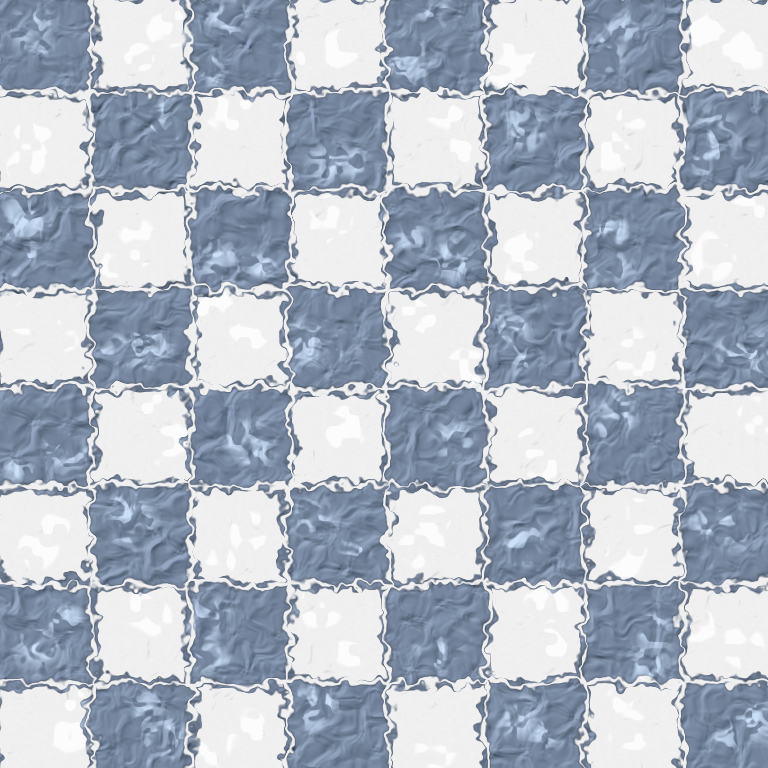
Give the GLSL for this pattern, as a three.js fragment shader.

```glsl
// Checkerboard of glossy slate-blue and chalk-white tiles with chipped, ragged seams.
// A rippled grid gives the signed distance to the seams; the slope of a warped
// fractal relief lights the tiles, and hashed patches place the glints.

varying vec2 vUv;

const float TILES = 7.8;
const vec2 GRID_SHIFT = vec2(0.066, 0.134);
const vec3 SLATE_DARK = vec3(0.33, 0.39, 0.47);
const vec3 SLATE_LIGHT = vec3(0.59, 0.66, 0.77);
const vec3 GLINT = vec3(0.80, 0.88, 0.98);
const vec3 CHALK = vec3(0.94);

float hash(vec2 p) {
  return fract(sin(dot(p, vec2(127.1, 311.7))) * 43758.55);
}

float noise(vec2 p) {
  vec2 i = floor(p);
  vec2 f = fract(p);
  f = f * f * (3.0 - 2.0 * f);
  float low = mix(hash(i), hash(i + vec2(1.0, 0.0)), f.x);
  float high = mix(hash(i + vec2(0.0, 1.0)), hash(i + 1.0), f.x);
  return mix(low, high, f.y);
}

float fbm(vec2 p) {
  float sum = 0.0;
  float gain = 0.5;
  for (int i = 0; i < 3; i++) {
    sum += gain * noise(p);
    p = mat2(1.6, 1.2, -1.2, 1.6) * p + 11.3;
    gain *= 0.42;
  }
  return sum;
}

vec2 ripple(vec2 p, float freq, float amount) {
  p *= freq;
  return amount * (2.0 * vec2(noise(p), noise(p + 37.7)) - 1.0);
}

float relief(vec2 p) {
  return fbm((p + ripple(p, 6.0, 0.11)) * 6.0);
}

// Slope facing a light at the upper left
float facing(vec2 p, vec2 light) {
  float e = 0.015;
  float h = relief(p);
  vec2 slope = vec2(relief(p + vec2(e, 0.0)) - h, relief(p + vec2(0.0, e)) - h) / e;
  return -dot(slope, light);
}

// Distance to the nearest seam: positive in slate, negative in chalk
float checkerDistance(vec2 p) {
  vec2 f = fract(p);
  vec2 edge = min(f, 1.0 - f);
  float slate = mod(floor(p.x) + floor(p.y), 2.0);
  return min(edge.x, edge.y) * (2.0 * slate - 1.0);
}

// Slate bodies plus a broken line of chips outside a thin pale gap
float slateField(vec2 p, vec2 bent) {
  float d = checkerDistance(bent);
  float body = d - 0.016 + 0.025 * (noise(p * 17.0) - 0.5);
  float chips = 0.016 - abs(d + 0.042) + 0.055 * (noise(p * 11.0 + 5.0) - 0.5);
  return max(body, chips);
}

// Two soft patches at hashed places in each tile
float patches(vec2 p) {
  vec2 cell = floor(p);
  float sum = 0.0;
  for (int i = 0; i < 2; i++) {
    float k = float(i);
    vec2 seed = cell + 19.0 * k;
    vec2 center = 0.2 + 0.6 * vec2(hash(seed + 3.1), hash(seed + 8.7));
    float radius = 0.33 - 0.10 * k;
    sum = max(sum, 1.0 - smoothstep(0.08, radius, distance(fract(p), center)));
  }
  return sum;
}

vec3 slateColor(vec2 p, float lit, float patchy, float field) {
  vec3 color = mix(SLATE_DARK, SLATE_LIGHT, smoothstep(-8.0, 8.0, lit));
  color *= 1.0 - 0.25 * smoothstep(5.5, 10.0, -lit);
  float sheen = smoothstep(0.42, 0.72, noise(p * 13.0 + ripple(p, 9.0, 1.2)));
  color = mix(color, GLINT, patchy * sheen * (0.6 + 0.4 * smoothstep(-3.0, 4.0, lit)));
  return color * mix(0.80, 1.0, smoothstep(0.0, 0.035, field));
}

vec3 chalkColor(vec2 p, float lit, float patchy) {
  float vein = smoothstep(4.0, 9.0, abs(lit)) * noise(p * 12.0);
  float bare = smoothstep(0.5, 0.62, noise(p * 9.0 + 4.0)) * smoothstep(0.35, 0.65, patchy);
  return mix(CHALK - 0.09 * vein + 0.012 * (noise(p * 38.0) - 0.5), vec3(0.99), bare);
}

void main() {
  vec2 p = vUv * TILES + GRID_SHIFT;
  vec2 bent = p + ripple(p, 9.0, 0.055) + ripple(p, 21.0, 0.026);

  float field = slateField(p, bent);
  float lit = facing(p, vec2(-0.6, 0.8));
  float patchy = patches(p + ripple(p, 5.0, 0.06));

  // Tiles joined along the softened, chipped seam
  vec3 chalk = chalkColor(p, lit, patchy);
  vec3 slate = slateColor(p, lit, patchy, field);
  gl_FragColor = vec4(mix(chalk, slate, smoothstep(-0.012, 0.012, field)), 1.0);
}
```
